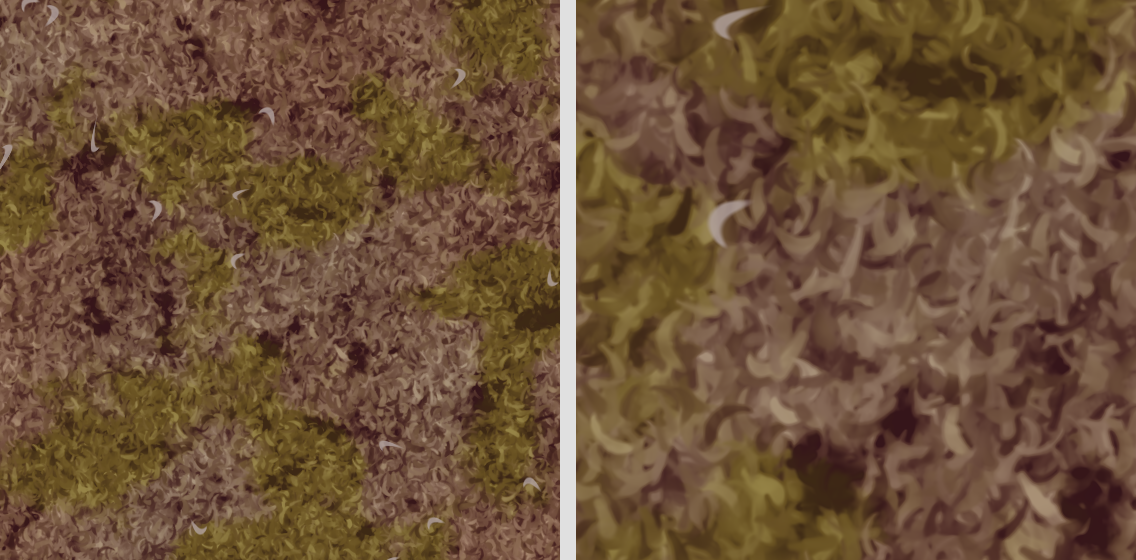
Left, the full canvas; right, a detail of the centre.
Give the GLSL for this texture, as a Shadertoy shader.

```glsl
// Dry, matted lawn: short straw blades, olive tufts, dark hollows and pale flakes.

const int   BLADE_LAYERS = 7;
const float BLADE_CELLS  = 40.0;   // blade cells per canvas height
const float BLADE_SOFT   = 0.0022; // edge softness
const float BLADE_COVER  = 0.82;   // opacity of one blade
const float FLAKE_CELLS  = 11.0;
const float FLAKE_SHARE  = 0.14;

const vec3 SOIL_DARK   = vec3(0.21, 0.08, 0.10);
const vec3 SOIL_BROWN  = vec3(0.32, 0.18, 0.16);
const vec3 STRAW_MID   = vec3(0.44, 0.31, 0.25);
const vec3 STRAW_LIGHT = vec3(0.54, 0.42, 0.35);
const vec3 STRAW_PALE  = vec3(0.67, 0.57, 0.48);
const vec3 GRASS_DARK  = vec3(0.24, 0.16, 0.08);
const vec3 GRASS_MID   = vec3(0.41, 0.32, 0.13);
const vec3 GRASS_LIGHT = vec3(0.59, 0.52, 0.28);
const vec3 FLAKE_COLOR = vec3(0.70, 0.64, 0.63);

vec4 hash4(vec2 p) {
    vec4 q = fract(p.xyxy * vec4(0.1031, 0.1030, 0.0973, 0.1099));
    q += dot(q, q.wzxy + 33.33);
    return fract((q.xxyz + q.yzzw) * q.zywx);
}

float noise(vec2 p) {
    vec2 i = floor(p), f = fract(p);
    f = f * f * (3.0 - 2.0 * f);
    return mix(mix(hash4(i).x, hash4(i + vec2(1, 0)).x, f.x),
               mix(hash4(i + vec2(0, 1)).x, hash4(i + vec2(1, 1)).x, f.x), f.y);
}

float fbm(vec2 p) {
    float sum = 0.0, amp = 0.5;
    for (int i = 0; i < 4; i++) {
        sum += amp * noise(p);
        p = mat2(1.6, 1.2, -1.2, 1.6) * p + 7.3;
        amp *= 0.5;
    }
    return sum / 0.9375;
}

// Amount of living grass at a place
float grassMask(vec2 p) {
    return smoothstep(0.50, 0.66, fbm(p * vec2(5.5, 6.5) + 21.0));
}

// Coverage of a tapered, bent stroke centred on the origin
float stroke(vec2 p, float angle, float halfLength, float halfWidth, float bend) {
    float c = cos(angle), s = sin(angle);
    p = mat2(c, -s, s, c) * p;
    float along = p.y / halfLength;
    p.x += bend * halfLength * along * along;
    float width = halfWidth * (1.0 - 0.35 * along);
    float d = length(vec2(p.x, max(abs(p.y) - halfLength, 0.0))) - width;
    return 1.0 - smoothstep(-BLADE_SOFT, BLADE_SOFT, d);
}

vec3 strawRamp(float t) {
    vec3 c = mix(SOIL_DARK, SOIL_BROWN, smoothstep(0.0, 0.25, t));
    c = mix(c, STRAW_MID, smoothstep(0.22, 0.48, t));
    c = mix(c, STRAW_LIGHT, smoothstep(0.45, 0.73, t));
    return mix(c, STRAW_PALE, smoothstep(0.70, 1.0, t));
}

vec3 grassRamp(float t) {
    vec3 c = mix(GRASS_DARK, GRASS_MID, smoothstep(0.05, 0.50, t));
    return mix(c, GRASS_LIGHT, smoothstep(0.45, 1.0, t));
}

void mainImage(out vec4 fragColor, in vec2 fragCoord) {
    vec2 uv = fragCoord / iResolution.y;

    // Matted ground under the blades
    vec2 warp = 0.012 * vec2(noise(uv * 28.0), noise(uv * 28.0 + 50.0));
    float tone = 0.42 + 1.1 * (fbm((uv + warp) * vec2(62.0, 42.0)) - 0.5);
    float green = grassMask(uv);

    // Blades, each with its own lean, tone and tint
    for (int layer = 0; layer < BLADE_LAYERS; layer++) {
        vec2 offset = vec2(0.37, 0.61) * float(layer);
        vec2 grid = uv * BLADE_CELLS + offset;
        for (int k = 0; k < 9; k++) {
            vec2 cell = floor(grid) + vec2(k % 3 - 1, k / 3 - 1);
            vec4 h = hash4(cell + 71.0 * float(layer) + 13.0);
            vec4 g = hash4(cell + 37.0 * float(layer) + 311.0);
            vec2 root = cell + h.xy;
            float lean = (h.z + g.x - 1.0) * 1.9 - 0.12;
            float cover = stroke((grid - root) / BLADE_CELLS, lean,
                mix(0.005, 0.014, g.y), mix(0.0018, 0.0044, g.z), (g.w - 0.5) * 0.9);
            if (cover <= 0.0) continue;
            float bladeTone = 0.06 + 0.92 * mix(h.w, g.x, 0.25);
            float bladeGreen = grassMask((root - offset) / BLADE_CELLS) + 0.5 * (g.z - 0.5);
            tone = mix(tone, bladeTone, cover * BLADE_COVER);
            green = mix(green, clamp(bladeGreen, 0.0, 1.0), cover * 0.7);
        }
    }

    // Broad light and shade, then small dark hollows
    tone += 0.40 * (fbm(uv * 9.0 + 80.0) - 0.5) + 0.22 * (noise(uv * 70.0) - 0.5);
    tone -= 0.50 * smoothstep(0.64, 0.82, fbm(uv * vec2(17.0, 21.0) + 140.0));
    vec3 straw = strawRamp(tone);
    straw *= mix(vec3(1.03, 0.96, 0.94), vec3(0.98, 1.02, 1.03), noise(uv * 3.5 + 9.0));
    vec3 color = mix(straw, grassRamp(tone), green);

    // Sparse pale flakes
    vec2 flakeGrid = uv * FLAKE_CELLS;
    for (int k = 0; k < 9; k++) {
        vec2 cell = floor(flakeGrid) + vec2(k % 3 - 1, k / 3 - 1);
        vec4 h = hash4(cell + 507.0);
        float cover = stroke((flakeGrid - cell - h.xy) / FLAKE_CELLS, h.x * 5.0,
            mix(0.003, 0.011, h.y), mix(0.004, 0.007, h.w), 0.5);
        color = mix(color, FLAKE_COLOR, 0.8 * cover * step(h.z, FLAKE_SHARE));
    }

    fragColor = vec4(color, 1.0);
}
```
